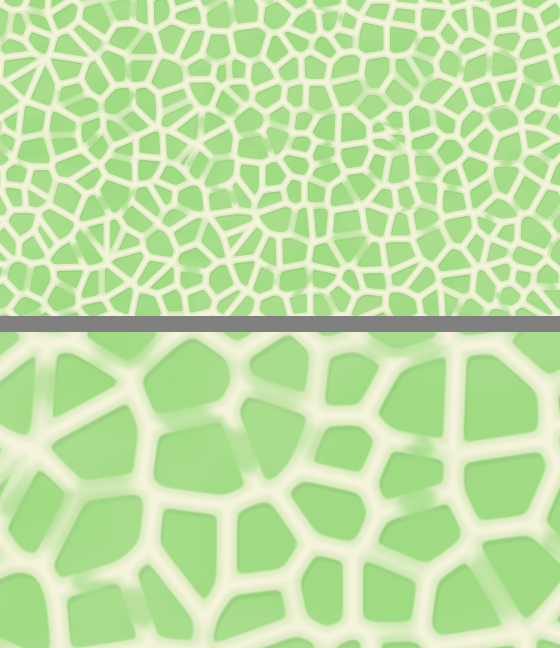
Top: the whole. Bottom: its middle third, enlarged.
Write a WebGL 2 fragment shader that draws this pattern.

```glsl
#version 300 es
precision highp float;
// Draws a cream web of rounded ribbons, some of them faded, over soft green cells.

uniform vec2 u_resolution;
out vec4 outColor;

const int NEAREST = 6;

float hash(vec2 p) {
    vec3 q = fract(p.xyx * vec3(0.1031, 0.1030, 0.0973));
    q += dot(q, q.yzx + 33.33);
    return fract((q.x + q.y) * q.z);
}

vec2 seedIn(vec2 cell) {
    vec2 jitter = vec2(hash(cell + 17.3), hash(cell + 71.9));
    return cell + 0.5 + 0.92 * (jitter - 0.5);
}

float noise(vec2 p) {
    vec2 i = floor(p), f = fract(p);
    f = f * f * (3.0 - 2.0 * f);
    return mix(mix(hash(i), hash(i + vec2(1, 0)), f.x),
               mix(hash(i + vec2(0, 1)), hash(i + vec2(1, 1)), f.x), f.y);
}

// Height of the web: 0 in the cells, up to 1 along the middle of a ribbon
float web(vec2 p) {
    vec2 seeds[NEAREST];
    float dist2[NEAREST];
    for (int i = 0; i < NEAREST; i++) {
        seeds[i] = vec2(0.0);
        dist2[i] = 1000.0;
    }

    // Keep the nearest seeds, sorted by squared distance
    for (int y = -2; y <= 2; y++)
    for (int x = -2; x <= 2; x++) {
        vec2 seed = seedIn(floor(p) + vec2(x, y));
        float d = dot(seed - p, seed - p);
        for (int i = 0; i < NEAREST; i++) {
            if (d < dist2[i]) {
                vec2 oldSeed = seeds[i];
                float oldDist = dist2[i];
                seeds[i] = seed;
                dist2[i] = d;
                seed = oldSeed;
                d = oldDist;
            }
        }
    }

    // Blend the borders of all seed pairs, each with its own strength
    float total = 0.0, weights = 0.0, strength = 0.0;
    for (int i = 0; i < NEAREST - 1; i++)
    for (int j = i + 1; j < NEAREST; j++) {
        float gap = dist2[j] + 2.0 * dist2[i] - 3.0 * dist2[0];
        float border = gap / (2.0 * max(length(seeds[i] - seeds[j]), 0.05));
        float vigor = mix(0.2, 1.0, smoothstep(0.0, 0.36, hash(seeds[i] + seeds[j])));
        float closeness = exp(-30.0 * border);
        float weight = closeness * pow(vigor, 4.0);
        total += closeness;
        weights += weight;
        strength += weight * vigor;
    }
    float d = -log(max(total, 1e-9)) / 30.0;
    float body = 1.0 - smoothstep(0.108, 0.152, d);
    float dome = mix(1.0, 0.7, smoothstep(0.0, 0.125, d));
    return body * dome * strength / max(weights, 1e-12);
}

void main() {
    vec2 uv = gl_FragCoord.xy / u_resolution.y;
    vec2 p = uv * 12.2 + 40.0;

    float ribbon = web(p);
    float shadow = max(web(p + vec2(-0.03, 0.06)) - ribbon, 0.0);

    // Gently mottled green ground
    float mottle = 0.65 * noise(uv * 7.0 + 5.0) + 0.35 * noise(uv * vec2(19.0, 31.0));
    vec3 green = mix(vec3(0.625, 0.86, 0.515), vec3(0.66, 0.867, 0.55), smoothstep(0.2, 0.7, mottle));
    green *= 1.0 - 0.07 * shadow;

    // Cream ribbons, a little dimmer on the shaded side
    vec3 cream = vec3(0.963, 0.953, 0.865);
    vec3 color = mix(green, cream, ribbon * (1.0 - 0.15 * shadow));
    outColor = vec4(color, 1.0);
}
```
